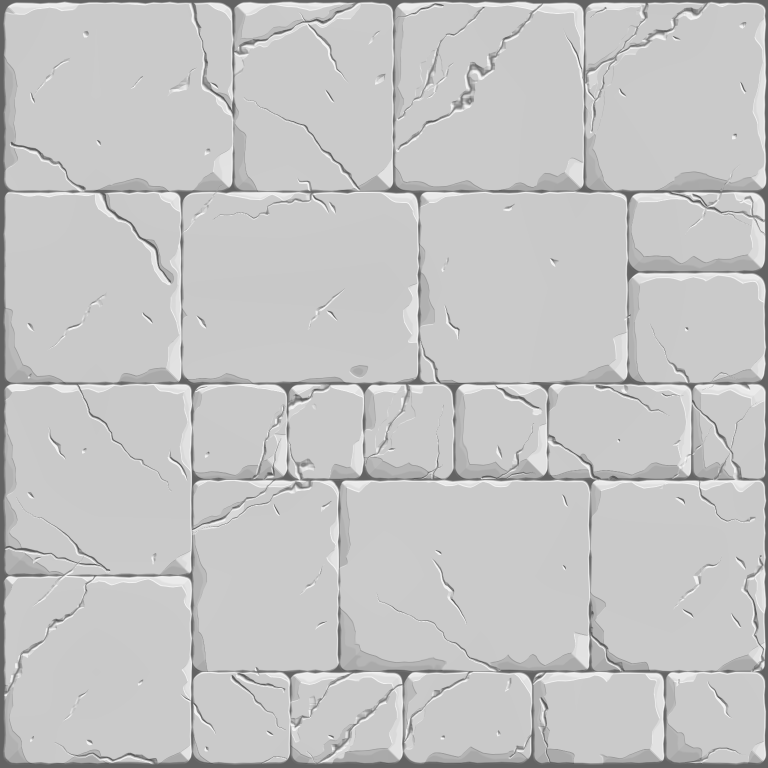
Give the GLSL for this texture map, as a Shadertoy shader.

```glsl
// Grey cracked stone wall: bands of tight blocks with chipped rims and fissures.
// A height field holds joints, ledges, cracks and scratches; its slope towards
// a light at the upper right gives the tone, with flat tones on broken facets.

const vec3 STONE = vec3(0.79);
const vec3 JOINT = vec3(0.39);
const vec2 LIGHT = vec2(0.51, 0.86);
const float SLOPE_STEP = 0.0006;
const float ROWS[6] = float[6](0.0, 0.125, 0.375, 0.5, 0.75, 1.0);
const float COLUMNS[5] = float[5](5.0, 3.0, 6.0, 4.0, 4.0);

struct Block { vec2 lo; vec2 hi; float seed; };

float hash(vec2 p) {
    vec3 q = fract(p.xyx * 0.1031);
    q += dot(q, q.yzx + 33.33);
    return fract((q.x + q.y) * q.z);
}

// Linear blending keeps the creases of broken stone
float noise(vec2 p) {
    vec2 i = floor(p), f = fract(p);
    return mix(mix(hash(i), hash(i + vec2(1, 0)), f.x),
               mix(hash(i + vec2(0, 1)), hash(i + vec2(1, 1)), f.x), f.y);
}

vec2 warp(vec2 p, float scale) {
    return vec2(noise(p * scale), noise(p * scale + 31.7)) - 0.5;
}

// Jittered column border i of n, from 0 to 1
float border(float i, float n, float seed) {
    float inside = step(0.5, i) * step(i, n - 0.5);
    return (i + inside * 0.6 * (hash(vec2(i, seed)) - 0.5)) / n;
}

// Block that holds p; narrow tall blocks are halved
Block findBlock(vec2 p) {
    p = clamp(p, 0.0001, 0.9999);
    if (p.x < 0.25 && p.y < 0.5) {
        vec2 lo = vec2(0.0, floor(p.y * 4.0) * 0.25);
        return Block(lo, lo + 0.25, 90.0 + lo.y * 4.0);
    }
    int r = 0;
    while (r < 4 && p.y >= ROWS[r + 1]) r++;
    float left = p.y < 0.5 ? 0.25 : 0.0;
    float x = (p.x - left) / (1.0 - left);
    float n = COLUMNS[r], row = float(r) + 3.0;
    float i = floor(x * n);
    if (x < border(i, n, row)) i--;
    else if (x >= border(i + 1.0, n, row)) i++;
    vec2 lo = vec2(mix(left, 1.0, border(i, n, row)), ROWS[r]);
    vec2 hi = vec2(mix(left, 1.0, border(i + 1.0, n, row)), ROWS[r + 1]);
    float seed = row * 11.0 + i;
    if (hi.y - lo.y > 0.2 && hi.x - lo.x < 0.19) {
        float middle = mix(lo.y, hi.y, 0.4 + 0.2 * hash(vec2(seed, 5.0)));
        if (p.y < middle) hi.y = middle;
        else { lo.y = middle; seed += 100.0; }
    }
    return Block(lo, hi, seed);
}

float roundBox(vec2 p, vec2 halfSize, float radius) {
    vec2 q = abs(p) - halfSize + radius;
    return length(max(q, 0.0)) + min(max(q.x, q.y), 0.0) - radius;
}

// Distance to a segment, position along it, light on the wall of that side
vec3 segment(vec2 p, vec2 a, vec2 b) {
    vec2 ab = b - a, across = normalize(vec2(-ab.y, ab.x) + 1e-5);
    float t = clamp(dot(p - a, ab) / max(dot(ab, ab), 1e-5), 0.0, 1.0);
    return vec3(length(p - a - ab * t), t, -sign(dot(p - a, across)) * dot(across, LIGHT));
}

// Depth of scattered tapered strokes, one per grid cell
float strokes(vec2 p, float grid, float reach, float width, float chance) {
    vec2 cell = floor(p * grid);
    if (hash(cell + grid) > chance) return 0.0;
    vec2 jitter = vec2(hash(cell + 7.3), hash(cell + 19.1)) - 0.5;
    vec2 center = (cell + 0.5 + 0.3 * jitter) / grid;
    float lean = hash(cell + 43.0) < 0.65 ? -1.0 : 1.0;
    vec2 along = normalize(vec2(lean * (0.4 + 0.5 * hash(cell + 3.0)), 0.9));
    along *= reach * (0.35 + 0.65 * hash(cell + 61.0));
    vec3 s = segment(p, center - along, center + along);
    return max(0.0, width * 4.0 * s.y * (1.0 - s.y) - s.x);
}

// Returns height, cavity darkness and facet tone
vec3 surface(vec2 p) {
    Block b = findBlock(p);
    vec2 lo = clamp(b.lo, 0.005, 0.997), hi = clamp(b.hi, 0.005, 0.997);
    vec2 halfSize = 0.5 * (hi - lo), local = p - 0.5 * (lo + hi);
    float radius = 0.009 + 0.009 * hash(vec2(b.seed, 2.0));
    float d = -roundBox(local, halfSize - 0.0004, radius);
    d += 0.0028 * (noise(p * 95.0) - 0.5);

    // Chipped facets, wider at corners and at the foot
    vec2 rim = halfSize - abs(local);
    float corner = smoothstep(0.06, 0.0, length(rim));
    float bite = smoothstep(0.4, 0.55, noise(p * 17.0 + b.seed) + 0.15 * corner);
    float chip = bite * (0.002 + 0.017 * noise(p * 62.0) + 0.012 * corner);
    chip *= mix(1.5, 0.65, (p.y - lo.y) / (hi.y - lo.y));
    float broken = smoothstep(0.0, 0.0012, chip - d) * step(0.0005, chip);
    float ridge = smoothstep(-0.0006, 0.0006, chip * (0.2 + 0.8 * noise(p * 45.0 + 9.0)) - d);
    vec2 facing = sign(local) * (rim.x < rim.y ? vec2(0.75, 0.0) : vec2(0.0, 1.0));
    float tone = 0.11 * broken * mix(0.75, 1.15, ridge) * (facing.x + facing.y);
    float depth = 2.0 * max(0.0, 0.0018 - max(d, -0.0005)) + 0.0013 * broken;
    float cavity = smoothstep(0.0009, -0.0005, d);

    // Jagged fissures run from a top or bottom edge towards a side
    vec2 q = p + 0.045 * warp(p, 13.0) + 0.015 * warp(p, 43.0) + 0.008 * warp(p, 110.0);
    float splinter = 0.012 * smoothstep(0.5, 0.7, noise(p * 22.0 + 5.0)) * (0.3 + noise(p * 70.0));
    float cut = 0.0;
    for (int k = 0; k < 4; k++) {
        vec2 key = vec2(b.seed, float(k) * 9.0 + 13.0);
        if (hash(key) > 0.66) continue;
        vec2 start = vec2(mix(lo.x, hi.x, hash(key + 1.0)), hash(key + 2.0) < 0.5 ? lo.y : hi.y);
        vec2 end = vec2(hash(key + 3.0) < 0.5 ? lo.x : hi.x, mix(lo.y, hi.y, hash(key + 4.0)));
        float fade = k < 2 ? 0.0 : 0.9;
        vec3 s = segment(q, start, mix(start, end, 1.0 - 0.4 * fade * hash(key + 5.0)));
        float width = 0.0034 * (0.3 + 1.2 * noise(p * 60.0)) * (1.0 - fade * s.y);
        float flake = splinter * (1.0 - fade);
        float flaked = smoothstep(0.0, 0.0012, flake - s.x) * step(0.0005, flake);
        cut = max(cut, 2.8 * max(0.0, width - s.x) + 0.001 * flaked);
        tone = mix(tone, 0.11 * s.z, flaked);
        cavity = max(cavity, 0.75 * smoothstep(0.5 * width, 0.0, s.x));
    }

    // Long scratches and small nicks
    vec2 rough = p + 0.014 * warp(p, 42.0) + 0.008 * warp(p, 100.0);
    cut = max(cut, 2.6 * strokes(rough, 6.0, 0.06, 0.0028, 0.6));
    cut = max(cut, 2.6 * strokes(rough, 13.0, 0.011, 0.0026, 0.35));
    return vec3(-max(depth, cut), cavity, tone);
}

vec3 shade(vec2 p) {
    vec3 ahead = surface(p + LIGHT * SLOPE_STEP);
    vec3 behind = surface(p - LIGHT * SLOPE_STEP);
    float slope = (ahead.x - behind.x) / (2.0 * SLOPE_STEP);
    float cloud = 0.012 * (noise(p * 8.0) - 0.5);
    vec3 lit = STONE + cloud + 0.5 * (ahead.z + behind.z) - 0.14 * slope;
    return mix(clamp(lit, 0.35, 0.95), JOINT, 0.5 * (ahead.y + behind.y));
}

void mainImage(out vec4 fragColor, in vec2 fragCoord) {
    // Four samples per pixel smooth the edges
    vec3 sum = vec3(0.0);
    for (int i = 0; i < 4; i++) {
        vec2 offset = 0.5 * vec2(i & 1, i >> 1) - 0.25;
        sum += shade((fragCoord + offset) / iResolution.xy);
    }
    fragColor = vec4(sum * 0.25, 1.0);
}
```
